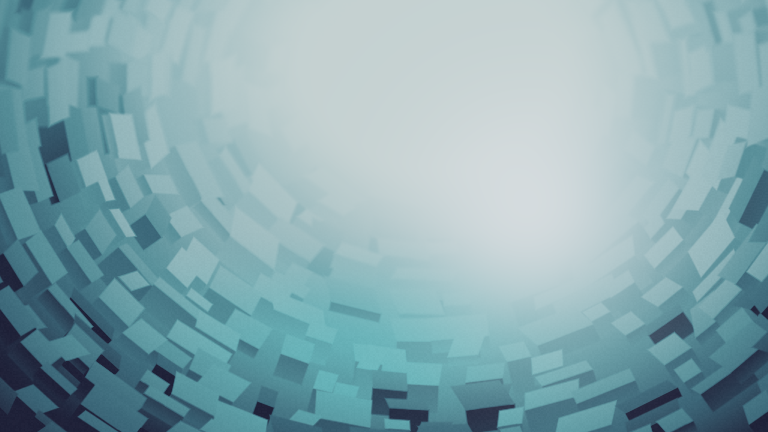
This background is drawn by a Shadertoy shader. Its source:

```glsl
// Hazy teal tunnel of scattered blocks curving around a pale off-centre glow.

const float TAU = 6.2831853;
const int RINGS = 24;
const vec2 BOWL_CENTRE = vec2(1.0, 0.8);
const vec2 BOWL_RADII = vec2(0.95, 0.8);
const vec2 GLOW_CENTRE = vec2(1.227, 0.514);

const vec3 PALE = vec3(0.77, 0.82, 0.82);
const vec3 MIST = vec3(0.57, 0.71, 0.73);
const vec3 SLATE = vec3(0.33, 0.55, 0.59);
const vec3 DEEP = vec3(0.23, 0.40, 0.47);
const vec3 NAVY = vec3(0.12, 0.13, 0.22);
const vec3 TEAL = vec3(0.37, 0.72, 0.74);
const vec3 GLOW = vec3(0.85, 0.87, 0.88);

float hash(vec2 p) {
    return fract(sin(dot(p, vec2(127.1, 311.7))) * 43758.5453);
}

// Antialiased coverage of a centred box
float boxMask(vec2 p, vec2 halfSize, float soft) {
    vec2 d = abs(p) - halfSize;
    return 1.0 - smoothstep(-soft, soft, max(d.x, d.y));
}

// Fog colour from the bright core (0) to the near, dark wall (1.3)
vec3 fogRamp(float depth) {
    vec3 col = mix(PALE, MIST, smoothstep(0.2, 0.64, depth));
    col = mix(col, SLATE, smoothstep(0.58, 0.92, depth));
    col = mix(col, DEEP, smoothstep(0.88, 1.12, depth));
    return mix(col, NAVY, smoothstep(1.08, 1.34, depth));
}

// Paint one block over the running tone: lit cap inside, shaded side outside
float paintBlock(float tone, vec2 p, vec2 cell, float radius, float angle, float pitch, float soft) {
    float sizeRnd = hash(cell + 17.3);
    float shadeRnd = hash(cell + 41.9);
    vec2 dir = vec2(cos(angle), sin(angle));
    vec2 tangent = normalize(BOWL_RADII * vec2(-dir.y, dir.x));
    vec2 outward = vec2(tangent.y, -tangent.x);
    vec2 offset = p - BOWL_CENTRE - BOWL_RADII * radius * dir;
    vec2 local = vec2(dot(offset, tangent), dot(offset, outward));

    float halfWidth = pitch * mix(0.16, 0.62, sizeRnd);
    float cap = mix(0.010, 0.032, hash(cell + 5.7));
    float side = mix(0.02, 0.085, hash(cell + 29.1));
    float skew = (hash(cell + 63.4) - 0.5) * 1.2;

    vec2 capPos = vec2(local.x + skew * local.y, local.y + cap);
    float capMask = boxMask(capPos, vec2(halfWidth, cap), soft);
    float sideMask = boxMask(local - vec2(0.0, side * 0.5), vec2(halfWidth, side * 0.5), soft);

    float blockShade = (shadeRnd - 0.5) * 0.16 + 0.14 * step(0.84, shadeRnd);
    float sideTone = blockShade + mix(0.13, 0.02, clamp(local.y / side, 0.0, 1.0));
    tone = mix(tone, sideTone, sideMask);
    return mix(tone, blockShade - 0.14, capMask);
}

// Stack rings of blocks from the far end towards the viewer
float blockTone(vec2 p, float angle, float soft) {
    float tone = 0.0;
    for (int i = 0; i < RINGS; i++) {
        float ring = float(i);
        float radius = 0.3 + ring * 0.05;
        float count = floor(radius * 38.0) + 5.0;
        float pitch = TAU * radius * 0.87 / count;
        float home = floor(angle / TAU * count);
        for (int j = -1; j <= 1; j++) {
            float id = home + float(j);
            vec2 cell = vec2(mod(id, count), ring);
            if (hash(cell) < 0.24) continue;
            float jitter = (hash(cell + 71.7) - 0.5) * 0.6;
            float blockAngle = (id + 0.5 + jitter) * TAU / count;
            float blockRadius = radius + (hash(cell + 83.2) - 0.5) * 0.04;
            tone = paintBlock(tone, p, cell, blockRadius, blockAngle, pitch, soft);
        }
    }
    return tone;
}

void mainImage(out vec4 fragColor, in vec2 fragCoord) {
    vec2 p = fragCoord / iResolution.y;
    vec2 q = (p - BOWL_CENTRE) / BOWL_RADII;
    float depth = length(q);
    float glowDist = length(p - GLOW_CENTRE);

    // Upper and distant blocks are softer and fainter
    float upper = smoothstep(0.5, 1.0, p.y);
    float soft = 0.7 / iResolution.y + 0.0015 + 0.007 * upper + 0.004 * (1.0 - smoothstep(0.4, 0.8, depth));
    float contrast = smoothstep(0.25, 0.9, depth) * smoothstep(0.06, 0.45, glowDist);
    contrast *= 1.0 - 0.35 * upper;
    float tone = blockTone(p, atan(q.y, q.x), soft) * contrast;

    // Fog, with a teal pool in the floor of the tunnel
    float shade = depth + tone - 0.12 * upper;
    vec3 col = fogRamp(shade);
    float poolX = (p.x - 0.85) / 0.5;
    float pool = smoothstep(0.48, 0.18, p.y) * exp(-poolX * poolX);
    pool *= 1.0 - smoothstep(0.72, 1.02, shade);
    col = mix(col, TEAL, 0.75 * pool);

    // Light at the far end and fine grain
    col = mix(col, GLOW, 0.9 * exp(-12.0 * glowDist * glowDist));
    col += (hash(floor(p * 288.0)) - 0.5) * 0.018 * contrast;
    fragColor = vec4(col, 1.0);
}
```
